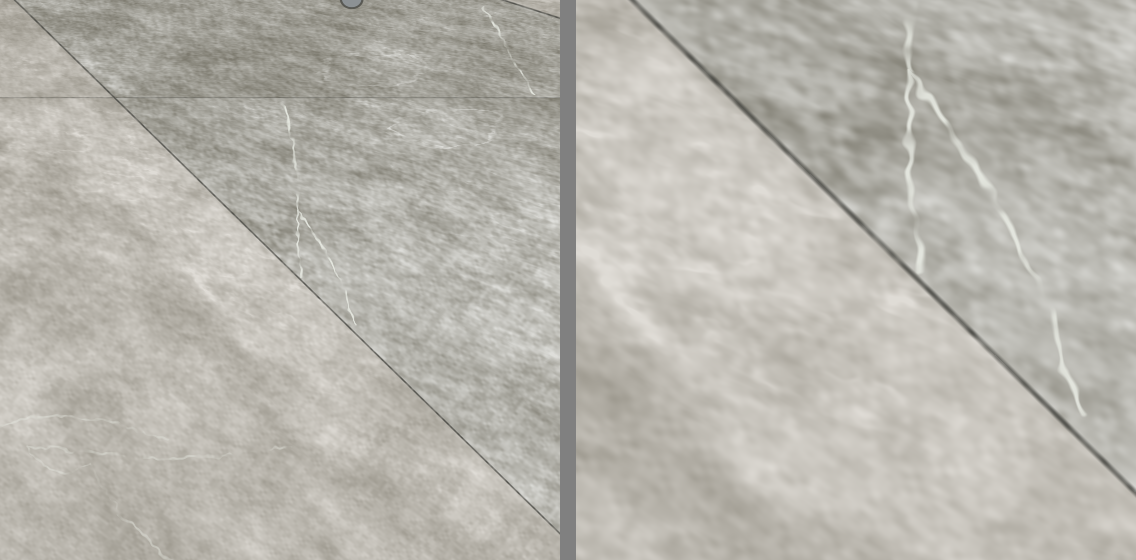
Left, the full canvas; right, a detail of the centre.
Write a three.js fragment shader that draws this texture.

```glsl
// Large grey stone floor tiles seen in perspective, with thin dark joints.
// The canvas is projected onto the floor plane, where tiles repeat and
// layered noise gives clouds and grain; broken veins and flakes lie on top.
varying vec2 vUv;

const vec2 VANISH = vec2(-0.397, 1.414);      // where the long joints converge
const vec2 TILE_ORIGIN = vec2(1.022, 1.699);  // a joint crossing, floor units
const vec2 TILE_SIZE = vec2(2.106, 1.1);
const float DEPTH_STRETCH = 1.4;
const float LONG_JOINT = 0.0014;              // half widths on the canvas
const float CROSS_JOINT = 0.0005;
const float SOFT = 0.0013;
const float CLOUD_CONTRAST = 0.85;
const float GRAIN_CONTRAST = 0.42;
const float SPECKLE_CONTRAST = 0.20;
const float CRACKLE = 0.16;
const vec3 STONE_DARK = vec3(0.49, 0.48, 0.435);
const vec3 STONE_LIGHT = vec3(0.87, 0.87, 0.855);
const vec3 WARM_TINT = vec3(1.005, 0.99, 0.98);
const vec3 JOINT_COLOR = vec3(0.29, 0.29, 0.27);
const vec3 VEIN_COLOR = vec3(0.90, 0.91, 0.88);
const vec3 FOOT_COLOR = vec3(0.55, 0.57, 0.58);

float hash(vec2 p) {
  return fract(sin(dot(p, vec2(127.1, 311.7))) * 43758.5453);
}

float noise(vec2 p) {
  vec2 i = floor(p), f = fract(p);
  f = f * f * (3.0 - 2.0 * f);
  return mix(mix(hash(i), hash(i + vec2(1.0, 0.0)), f.x),
             mix(hash(i + vec2(0.0, 1.0)), hash(i + 1.0), f.x), f.y);
}

float fbm(vec2 p) {
  float sum = 0.0, amp = 0.5;
  for (int i = 0; i < 5; i++) {
    sum += amp * noise(p);
    p = mat2(1.6, 1.2, -1.2, 1.6) * p + 7.3;
    amp *= 0.55;
  }
  return sum / 1.055;
}

// Broken, wavering line from a to b, bowed sideways by bend
float vein(vec2 p, vec2 a, vec2 b, float bend, float width) {
  float len = length(b - a);
  vec2 dir = (b - a) / len;
  float along = dot(p - a, dir);
  float t = clamp(along / len, 0.0, 1.0);
  float side = dot(p - a, vec2(-dir.y, dir.x));
  float wobble = 0.010 * (noise(vec2(along * 38.0, a.x * 50.0)) - 0.5)
               + 0.006 * (noise(p * 110.0) - 0.5);
  float d = length(vec2(side - bend * 4.0 * t * (1.0 - t) - wobble, along - t * len));
  float strength = smoothstep(0.2, 0.75, 0.65 * noise(vec2(along * 45.0, a.y * 40.0))
                                       + 0.35 * noise(p * 140.0));
  return (1.0 - smoothstep(width * 0.2, width + 0.5 * SOFT, d)) * strength;
}

// Ragged oval flake: x is its inside, y its raised rim
vec2 flake(vec2 p, vec2 centre, vec2 radius) {
  vec2 q = (p - centre) / radius;
  float d = length(q) + 0.9 * (fbm(q * 1.3 + centre * 9.0) - 0.5) - 1.0;
  return vec2(1.0 - smoothstep(-0.15, 0.05, d),
              (1.0 - smoothstep(0.01, 0.07, abs(d))) * noise(q * 3.0));
}

void main() {
  // Floor plane and tile cells
  vec2 p = vUv;
  float z = 1.0 / (VANISH.y - p.y);
  vec2 ground = vec2((p.x - VANISH.x) * z, z);
  vec2 cell = (ground - TILE_ORIGIN) / TILE_SIZE;
  vec2 tile = floor(cell);
  float darkRow = 1.0 - step(0.5, abs(tile.x));

  // Clouds, streaks, grain and fine crackle, shifted for every tile
  vec2 s = vec2(ground.x, ground.y * DEPTH_STRETCH) + 17.0 * hash(tile + 3.1);
  float cloud = fbm(s * 3.2);
  float streak = fbm(vec2(s.x * 13.0, s.y * 10.0) + 2.0 * cloud);
  float grain = 0.6 * noise(s * 58.0) + 0.4 * noise(s * 110.0);
  float speckle = noise(mat2(0.8, 0.6, -0.6, 0.8) * p * vec2(150.0, 210.0));
  float crackle = 1.0 - smoothstep(0.0, 0.05, abs(fbm(s * 9.0 + 4.0) - 0.5));
  float far = smoothstep(0.6, 1.0, p.y);
  float tone = 0.66 - (0.09 + 0.21 * darkRow) * smoothstep(0.4, 0.95, p.y);
  tone += CLOUD_CONTRAST * (0.5 * (cloud - 0.5) + 0.75 * (streak - 0.5));
  tone += GRAIN_CONTRAST * (grain - 0.5) * mix(0.6, 1.1, darkRow) * mix(1.0, 0.6, far);
  tone += SPECKLE_CONTRAST * (speckle - 0.5) * mix(0.8, 1.2, darkRow);
  tone += CRACKLE * crackle * smoothstep(0.45, 0.7, cloud) * grain;

  // Pale washes and flakes
  tone += 0.16 * vein(p, vec2(0.63, 0.22), vec2(0.93, 0.0), 0.02, 0.07);
  tone += 0.38 * vein(p, vec2(0.13, 0.90), vec2(0.24, 0.83), 0.0, 0.020) * darkRow;
  vec2 chips = flake(p, vec2(0.665, 0.873), vec2(0.095, 0.030))
             + flake(p, vec2(0.795, 0.770), vec2(0.105, 0.032));
  tone += 0.08 * chips.x + 0.38 * chips.y;
  vec3 color = mix(STONE_DARK, STONE_LIGHT, clamp(tone, 0.0, 1.0));
  color *= mix(vec3(1.0), WARM_TINT, mod(tile.x, 2.0));

  // Bright cracks and faint ridges
  float crack = vein(p, vec2(0.500, 0.820), vec2(0.533, 0.625), 0.008, 0.0026);
  crack = max(crack, vein(p, vec2(0.533, 0.625), vec2(0.537, 0.505), 0.0, 0.0019));
  crack = max(crack, vein(p, vec2(0.533, 0.625), vec2(0.635, 0.420), 0.010, 0.0021));
  crack = max(crack, vein(p, vec2(0.860, 0.985), vec2(0.952, 0.830), 0.005, 0.0024));
  float ridge = vein(p, vec2(0.0, 0.245), vec2(0.30, 0.215), 0.025, 0.003);
  ridge = max(ridge, vein(p, vec2(0.05, 0.205), vec2(0.52, 0.200), -0.018, 0.003));
  ridge = max(ridge, vein(p, vec2(0.05, 0.205), vec2(0.16, 0.170), -0.030, 0.003));
  ridge = max(ridge, vein(p, vec2(0.16, 0.170), vec2(0.31, 0.0), -0.015, 0.003));
  color = mix(color, VEIN_COLOR, max(0.95 * crack, 0.45 * ridge));

  // Joints, their floor distance turned back into canvas distance
  vec2 gap = abs(fract(cell + 0.5) - 0.5) * TILE_SIZE;
  gap /= vec2(z * sqrt(1.0 + ground.x * ground.x), z * z);
  float longLine = 1.0 - smoothstep(LONG_JOINT - SOFT, LONG_JOINT + SOFT, gap.x);
  float crossLine = 1.0 - smoothstep(0.0, CROSS_JOINT + SOFT, gap.y);
  float wear = mix(0.55, 1.0, noise(p * 160.0));
  color = mix(color, JOINT_COLOR, max(0.95 * longLine, 0.5 * crossLine) * wear);

  // Furniture foot at the upper edge
  float foot = length((p - vec2(0.628, 1.002)) / vec2(0.021, 0.018));
  color = mix(color, FOOT_COLOR, 1.0 - smoothstep(0.85, 0.95, foot));
  color = mix(color, JOINT_COLOR, 0.8 * (1.0 - smoothstep(0.04, 0.15, abs(foot - 0.92))));
  gl_FragColor = vec4(color, 1.0);
}
```
